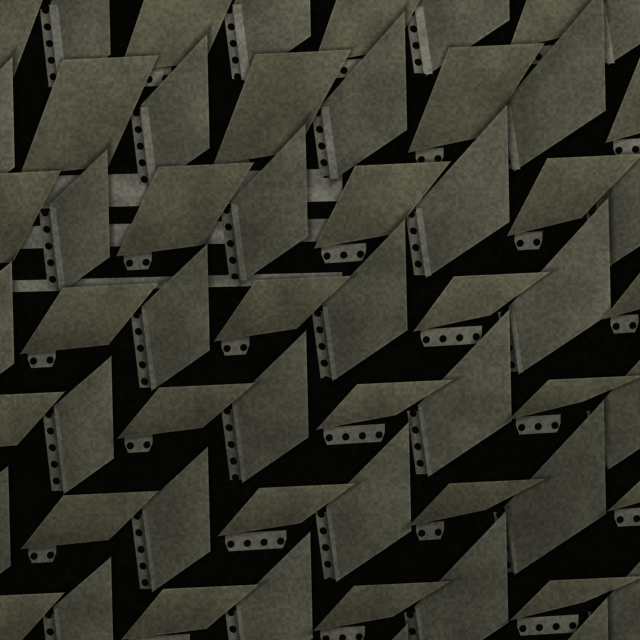
Write a WebGL 2 fragment shader that draws this pattern.

```glsl
#version 300 es
precision highp float;
// A staggered lattice of weathered metal louvres over a dark void.
// Each node carries an upright blade, a sloping shelf to its left and drilled
// brackets; nodes are painted from the top row down, skewing across the canvas.
#define COLUMN_PITCH 0.284
#define ROW_PITCH 0.157
#define FIRST_NODE vec2(0.081, 0.005)
#define SOFTNESS 0.0013
#define GRAIN 0.075
#define VOID_COLOR vec3(0.02, 0.02, 0.012)
#define BLADE_COLOR vec3(0.268, 0.265, 0.222)
#define SHELF_COLOR vec3(0.285, 0.278, 0.222)
#define BRACKET_COLOR vec3(0.33, 0.325, 0.285)
#define LIP_COLOR vec3(0.39, 0.385, 0.345)

uniform vec2 u_resolution;
out vec4 fragColor;

float hash(vec2 p) {
  vec3 q = fract(p.xyx * vec3(0.1031, 0.103, 0.0973));
  q += dot(q, q.yzx + 33.33);
  return fract((q.x + q.y) * q.z);
}

float noise(vec2 p) {
  vec2 i = floor(p), f = fract(p);
  f = f * f * (3.0 - 2.0 * f);
  return mix(mix(hash(i), hash(i + vec2(1, 0)), f.x),
             mix(hash(i + vec2(0, 1)), hash(i + vec2(1, 1)), f.x), f.y);
}

// Signed distance to the line a-b, positive on its inner side (y points down).
float side(vec2 p, vec2 a, vec2 b) {
  vec2 e = normalize(b - a), d = p - a;
  return e.x * d.y - e.y * d.x;
}

// Convex quad given clockwise from its top left corner.
float quad(vec2 p, vec2 a, vec2 b, vec2 c, vec2 d) {
  return -min(min(side(p, a, b), side(p, b, c)), min(side(p, c, d), side(p, d, a)));
}

float box(vec2 p, vec2 halfSize) {
  vec2 d = abs(p) - halfSize;
  return max(d.x, d.y);
}

float cover(float d) {
  float w = max(SOFTNESS, 0.7 / u_resolution.y);
  return 1.0 - smoothstep(-w, w, d);
}

// Row of drilled holes along x, cut out of a bracket.
float holes(vec2 q) {
  q.x = (fract(q.x / 0.026) - 0.5) * 0.026;
  return cover(length(q) - 0.0055);
}

// Pale rails behind the upper left louvres.
vec3 backdrop(vec2 p) {
  float y = p.y + 0.025 * p.x;
  float rail = abs(fract((y - 0.266) / 0.073) - 0.5) * 0.073;
  float thickness = mix(0.026, 0.010, smoothstep(0.31, 0.43, y));
  float zone = cover(abs(y - 0.357) - 0.1) * cover(p.x - 0.535);
  float tone = 0.85 + 0.3 * noise(p * vec2(9.0, 60.0));
  return mix(VOID_COLOR, LIP_COLOR * tone * 0.92, cover(rail - thickness) * zone);
}

void paintNode(inout vec3 col, vec2 p, vec2 a, float seed) {
  float x = a.x, lift = 1.0 - smoothstep(0.0, 0.65, a.y);
  float light = mix(1.17, 0.9, smoothstep(0.0, 0.9, p.y)) * (0.92 + 0.16 * seed);
  vec2 q = p - a;

  // Drilled flange left of the blade
  float bladeHeight = 0.142 - 0.045 * x;
  vec2 f = vec2(q.x - 0.016 * q.y / bladeHeight, q.y);
  float flange = box(f - vec2(-0.007, bladeHeight * 0.52), vec2(0.011, bladeHeight * 0.44));
  vec3 metal = mix(BRACKET_COLOR * light * 0.9, VOID_COLOR, holes(vec2(f.y, f.x + 0.009)));
  col = mix(col, metal, cover(flange));

  // Upright blade with a soft contact shadow
  vec2 tip = vec2(0.083 + 0.092 * x, -0.068 - 0.125 * x - 0.018 * lift);
  float blade = quad(q, vec2(0), tip, vec2(tip.x + 0.004, 0.09 - 0.1 * x),
                     vec2(0.016, bladeHeight));
  col *= 1.0 - 0.45 * (1.0 - smoothstep(0.0, 0.012, blade));
  metal = BLADE_COLOR * light * (0.9 + 0.2 * clamp(q.x / tip.x, 0.0, 1.0));
  metal *= 1.0 + 0.13 * smoothstep(-0.005, 0.0, blade);
  col = mix(col, metal, cover(blade));
  float lip = box(f - vec2(0.004, bladeHeight * 0.5), vec2(0.003 + 0.004 * lift, bladeHeight * 0.47));
  col = mix(col, LIP_COLOR * light * 0.95, cover(lip) * (0.45 + 0.5 * lift));

  // Shelf corners
  float drop = 0.078 - 0.06 * x + 0.055 * lift;
  float rise = 0.02 + 0.03 * x + 0.06 * lift;
  vec2 tr = vec2(0.013 + 0.065 * x, -rise), tl = tr + vec2(-0.15, 0.007);
  vec2 bl = vec2(-0.205 + 0.07 * x, drop);
  vec2 br = vec2(-0.06 + 0.04 * x, drop - 0.01 - 0.02 * x);

  // Drilled tab under the shelf, of varying length
  float tabHalf = 0.013 * (2.0 + floor(seed * 2.99)) - 0.004;
  vec2 t = q - bl - vec2(0.012 + tabHalf, 0.007);
  t.y += 0.06 * t.x;
  float tab = max(abs(t.x) - tabHalf + max(t.y, 0.0) * 0.4, abs(t.y) - 0.014);
  metal = mix(BRACKET_COLOR * light, VOID_COLOR, holes(t + vec2(tabHalf + 0.004, -0.003)));
  col = mix(col, metal, cover(tab));

  // Sloping shelf, darker toward its lower edge
  float shelf = quad(q, tl, tr, br, bl);
  float slope = clamp((q.y + rise) / (rise + drop), 0.0, 1.0);
  metal = SHELF_COLOR * light * mix(1.1, 0.78 + 0.12 * lift, slope);
  metal *= 1.0 + 0.14 * smoothstep(-0.004, 0.0, shelf);
  col *= 1.0 - 0.35 * (1.0 - smoothstep(0.0, 0.008, shelf));
  col = mix(col, metal, cover(shelf));
}

void main() {
  vec2 p = gl_FragCoord.xy / u_resolution;
  p.y = 1.0 - p.y;
  vec3 col = backdrop(p);
  for (int row = 0; row < 8; row++) {
    for (int column = -1; column < 4; column++) {
      vec2 id = vec2(column, row);
      vec2 node = FIRST_NODE + vec2((id.x + 0.5 * mod(id.y, 2.0)) * COLUMN_PITCH, id.y * ROW_PITCH);
      float seed = hash(id + 7.0);
      node += 0.008 * (vec2(seed, hash(id + 31.0)) - 0.5);
      vec2 reach = abs(p - node);
      if (max(reach.x, reach.y) < 0.26) paintNode(col, p, node, seed);
    }
  }
  // Stains and fine grain
  col *= 0.9 + 0.2 * noise(p * 22.0);
  float speckle = noise(p * 210.0) + 0.6 * noise(p * 390.0 + 9.0) - 0.8;
  col += GRAIN * speckle * (0.12 + 2.4 * col);
  fragColor = vec4(max(col, 0.0), 1.0);
}
```
